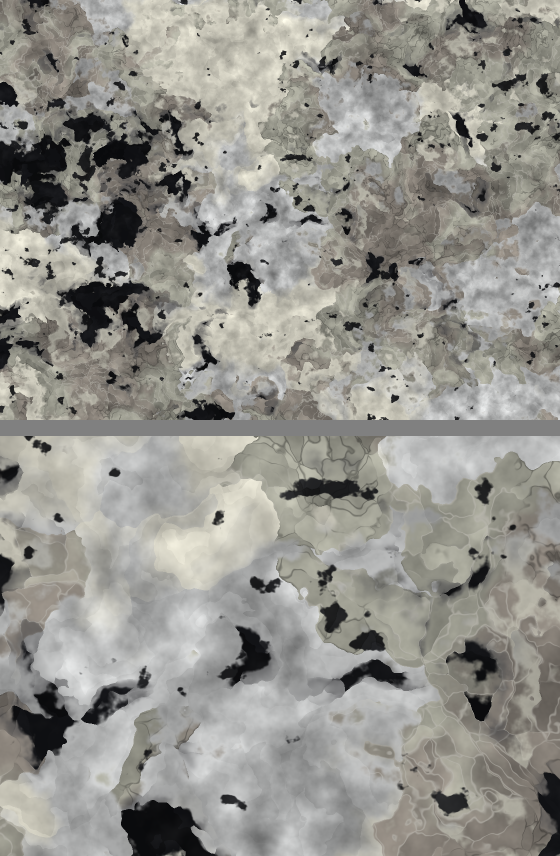
Top, the full canvas; bottom, a detail of the centre.
This texture is drawn by a WebGL 2 fragment shader. Its source:

```glsl
#version 300 es
precision highp float;

#define GRAIN_SCALE 18.0
#define FLAKE_SCALE 46.0
#define WARP 0.12
#define QUARTZ_LEVEL 0.535
#define MICA_LEVEL 0.70
#define SPECK_LEVEL 0.74
#define CREAM vec3(0.80, 0.79, 0.735)
#define FROST vec3(0.715, 0.72, 0.72)
#define BROWN_QUARTZ vec3(0.49, 0.465, 0.435)
#define GREEN_QUARTZ vec3(0.57, 0.57, 0.525)
#define VEIN vec3(0.73, 0.72, 0.69)
#define MICA vec3(0.055, 0.058, 0.068)

uniform vec2 u_resolution;
out vec4 fragColor;

float hash(vec2 p) {
  vec3 h = fract(vec3(p.xyx) * 0.1031);
  h += dot(h, h.yzx + 33.33);
  return fract((h.x + h.y) * h.z);
}

float valueNoise(vec2 p) {
  vec2 i = floor(p), f = fract(p);
  f = f * f * (3.0 - 2.0 * f);
  float low = mix(hash(i), hash(i + vec2(1, 0)), f.x);
  float high = mix(hash(i + vec2(0, 1)), hash(i + vec2(1, 1)), f.x);
  return mix(low, high, f.y);
}

// Fractal noise centred on 0.5
float fbm(vec2 p) {
  float sum = 0.0, amp = 0.5;
  for (int i = 0; i < 5; i++) {
    sum += amp * valueNoise(p);
    p = mat2(1.6, 1.2, -1.2, 1.6) * p + 17.3;
    amp *= 0.5;
  }
  return sum / 0.96875;
}

// Cellular grains: xy = nearest site, z = gap to the next grain
vec3 grains(vec2 p) {
  vec2 base = floor(p), site = p;
  float nearest = 8.0, second = 8.0;
  for (int y = -1; y <= 1; y++) {
    for (int x = -1; x <= 1; x++) {
      vec2 cell = base + vec2(x, y);
      vec2 s = cell + 0.05 + 0.9 * vec2(hash(cell), hash(cell + 71.0));
      float d = distance(p, s);
      if (d < nearest) {
        second = nearest;
        nearest = d;
        site = s;
      } else {
        second = min(second, d);
      }
    }
  }
  return vec3(site, second - nearest);
}

vec3 granite(vec2 p) {
  vec2 q = p + WARP * (vec2(fbm(p * 14.0), fbm(p * 14.0 + 37.0)) - 0.5);
  vec3 grain = grains(q * GRAIN_SCALE);
  vec3 flake = grains(q * FLAKE_SCALE);
  float grainTone = hash(floor(grain.xy) + 5.0) - 0.5;
  float flakeTone = hash(floor(flake.xy) + 9.0) - 0.5;
  float grit = fbm(p * 40.0 + 3.0) - 0.5;
  float blotch = fbm(q * 9.0 + 23.0) - 0.5;

  // Pale feldspar, from cream crystals to granular frost
  float creamy = smoothstep(0.43, 0.55, fbm(q * 4.5 + 11.0) + 0.08 * grainTone);
  vec3 feldspar = mix(FROST, CREAM, creamy);
  feldspar *= 1.0 + mix(0.75, 0.45, creamy) * grit + 0.09 * flakeTone
            + 0.4 * blotch + 0.07 * grainTone;

  // Smoky quartz with faceted tones, pale veins and dark cracks
  float tint = smoothstep(-0.1, 0.12, blotch + 0.2 * grainTone);
  vec3 quartz = mix(BROWN_QUARTZ, GREEN_QUARTZ, tint);
  quartz *= 1.0 + 0.26 * grainTone + 0.22 * flakeTone + 0.6 * grit;
  float seam = max(1.0 - smoothstep(0.0, 0.11, flake.z),
                   1.0 - smoothstep(0.0, 0.06, grain.z));
  float seamKind = fbm(p * 18.0 + 61.0);
  quartz = mix(quartz, VEIN, 0.6 * seam * smoothstep(0.45, 0.6, seamKind));
  quartz *= 1.0 - 0.3 * seam * smoothstep(0.5, 0.38, seamKind);

  // Mineral chosen grain by grain
  float field = fbm(grain.xy / GRAIN_SCALE * 5.5 + 3.0) + 0.15 * grainTone
              + 0.3 * grit + 0.2 * blotch;
  float isQuartz = smoothstep(-0.03, 0.03, field - QUARTZ_LEVEL);
  vec3 color = mix(feldspar, quartz, isQuartz);

  // Clustered mica flakes with a smoky rim
  vec2 shard = mix(q, flake.xy / FLAKE_SCALE, 0.5);
  float cluster = fbm(p * 3.5 + 50.0) - 0.5;
  float mica = fbm(shard * vec2(10.0, 13.0) + 80.0) + 0.45 * cluster + 0.15 * grit;
  float rim = smoothstep(-0.11, 0.0, mica - MICA_LEVEL) * smoothstep(-0.14, 0.1, grit);
  color = mix(color, vec3(0.25, 0.25, 0.26), 0.65 * rim);
  float speck = fbm(p * vec2(34.0, 40.0) + 90.0) + 0.35 * cluster + 0.2 * blotch;
  float dark = max(smoothstep(-0.008, 0.016, mica - MICA_LEVEL),
                   0.9 * smoothstep(-0.02, 0.025, speck - SPECK_LEVEL));
  vec3 micaColor = MICA * (1.0 + 0.7 * flakeTone) + 0.12 * max(grit, 0.0);
  return mix(color, micaColor, dark);
}

void main() {
  // Average a 2 x 2 grid to smooth grain edges
  vec3 sum = vec3(0.0);
  for (int i = 0; i < 4; i++) {
    vec2 offset = (vec2(i % 2, i / 2) - 0.5) * 0.5;
    sum += granite((gl_FragCoord.xy + offset) / u_resolution.y);
  }
  fragColor = vec4(clamp(sum * 0.25, 0.0, 1.0), 1.0);
}
```
